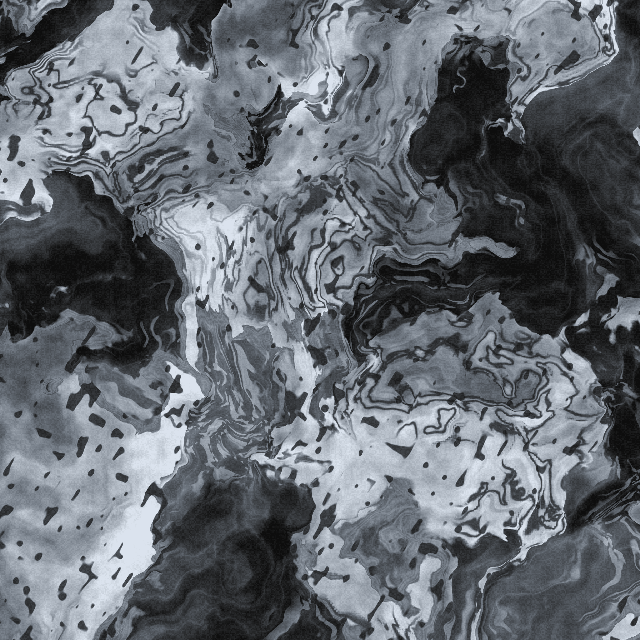
A Shadertoy shader for this texture:

```glsl
// Marbled ink in slate, black and silver: dark pools, grey ribbons and pale smoke.
// Twice-warped noise is stretched along a diagonal flow, then cut into layers
// by height above the pool edge; lace lines, flecks and grain finish it.

#define POOL_LEVEL 0.455
#define RIBBON_WIDTH 0.05
#define BIG_WARP 0.50
#define CURL_WARP 0.15
#define EDGE_ROUGHNESS 0.07
#define RIVER_WIDTH 0.065
#define LACE_COUNT 15.0
#define GRAIN 0.07
#define TINT vec3(0.0, 0.032, 0.072)

float hash(vec2 p) {
    return fract(sin(dot(p, vec2(127.1, 311.7))) * 43758.5453);
}

float noise(vec2 p) {
    vec2 cell = floor(p), f = fract(p);
    f = f * f * (3.0 - 2.0 * f);
    return mix(mix(hash(cell), hash(cell + vec2(1, 0)), f.x),
               mix(hash(cell + vec2(0, 1)), hash(cell + vec2(1, 1)), f.x), f.y);
}

float fbm(vec2 p) {
    float sum = 0.0, weight = 0.516;
    for (int i = 0; i < 5; i++) {
        sum += weight * noise(p);
        p = mat2(1.6, 1.2, -1.2, 1.6) * p + 17.3;
        weight *= 0.5;
    }
    return sum;
}

vec2 fbm2(vec2 p) {
    return vec2(fbm(p + 3.1), fbm(p + 41.7)) - 0.5;
}

// Coordinates along and across a flow direction, scaled separately
vec2 flow(vec2 p, float angle, vec2 scale) {
    vec2 d = vec2(cos(angle), sin(angle));
    return vec2(dot(p, d), dot(p, vec2(-d.y, d.x))) * scale;
}

// Pale channel climbing from lower left and bending to upper right
float riverMask(vec2 p) {
    float y = clamp(p.y, 0.0, 1.0);
    float slope = 2.4 * y * y;
    float d = (p.x - 0.15 - 0.8 * y * y * y) / sqrt(1.0 + slope * slope);
    return exp(-d * d / (RIVER_WIDTH * RIVER_WIDTH));
}

void mainImage(out vec4 fragColor, in vec2 fragCoord) {
    vec2 uv = fragCoord / iResolution.y;

    // Large drift, then tight curls
    vec2 drift = uv + BIG_WARP * fbm2(uv * 3.5);
    vec2 p = drift + CURL_WARP * fbm2(drift * 10.0);
    float upper = smoothstep(0.25, 0.65, uv.y + 0.5 * (drift.x - uv.x));
    float river = riverMask(mix(uv, p, 0.5));

    // Height: steep broad cells below, finer diagonal folds above
    float coarse = fbm(flow(p, 1.35, vec2(2.6, 6.0)) + 5.0);
    float fine = fbm(flow(p, 0.9, vec2(4.5, 9.0)) + 23.0);
    float height = mix(coarse, fine, upper);
    height += 0.13 * river - 0.09 * (uv.x - uv.y) - 0.015;
    float rough = fbm(uv * 55.0) - 0.5;
    float edge = height - POOL_LEVEL + EDGE_ROUGHNESS * rough * 0.6;
    float soft = 0.006 + 1.5 / iResolution.y;

    // Pale smoke, brightest in the river and beside the pools
    float smoke = fbm(flow(p, 0.95, vec2(4.0, 8.0)) + 71.0);
    float mist = fbm(flow(drift, 1.0, vec2(9.0, 20.0)) + 90.0);
    float tone = 0.30 + 0.46 * smoothstep(0.26, 0.74, mix(smoke, mist, 0.3));
    float halo = exp(-max(edge, 0.0) * 18.0);
    tone += 0.15 * river + 0.13 * halo + 0.22 * rough;

    // Thin black lace following the folds, densest at upper left
    float laceField = mix(smoke, height, 0.4) * LACE_COUNT;
    float lace = abs(fract(laceField) - 0.5);
    float laceZone = smoothstep(0.47, 0.58, fbm(uv * 5.0 + 12.0) + 0.12 * (uv.y - uv.x));
    laceZone *= 1.0 - 0.75 * river;
    float laceSoft = min(fwidth(laceField), 0.3);
    float laceLine = 1.0 - smoothstep(0.04, 0.10 + laceSoft, lace);
    tone += 0.10 * laceZone * smoothstep(0.25, 0.45, lace);
    tone = mix(tone, 0.13, 0.8 * laceZone * laceLine);

    // Flat grey ribbons, finely layered and outlined, around some pools
    float ribbonZone = smoothstep(0.46, 0.52, fbm(drift * 4.0 + 55.0));
    float ribbon = ribbonZone * (1.0 - smoothstep(-soft, soft, edge - RIBBON_WIDTH));
    float strata = 0.41 + 0.04 * sin(height * 420.0) + 0.25 * rough;
    tone = mix(tone, strata, 0.9 * ribbon);
    float outline = 1.0 - smoothstep(0.0, soft, abs(edge - RIBBON_WIDTH));
    tone = mix(tone, 0.22, 0.55 * outline * ribbonZone);

    // Black pools with faint smoke, stipple and silvery filaments
    float pool = 1.0 - smoothstep(-soft, soft, edge);
    float stipple = smoothstep(0.52, 0.75, noise(flow(p, 0.9, vec2(75.0, 130.0))));
    float stippleZone = smoothstep(0.46, 0.62, fbm(uv * 6.0 + 33.0));
    float filament = pow(1.0 - abs(2.0 * mist - 1.0), 10.0);
    float ink = 0.07 + 0.24 * smoothstep(0.40, 0.72, smoke) + 0.10 * filament;
    ink += 0.26 * stipple * stippleZone + 0.12 * rough;
    tone = mix(tone, ink, pool);

    // Torn dark flecks gathered near the shores
    float fleck = noise(flow(uv + 0.1 * (p - uv), 1.0, vec2(60.0, 95.0)) + 8.0);
    float shore = exp(-abs(edge) * 14.0) * smoothstep(0.44, 0.60, fbm(uv * 8.0 + 61.0));
    float fleckMask = smoothstep(0.80, 0.88, fleck + 0.22 * shore) * (1.0 - pool);
    tone = mix(tone, 0.11, 0.8 * fleckMask);

    tone += GRAIN * (hash(floor(uv * 512.0)) - 0.5);
    tone = clamp(tone, 0.05, 0.86);
    fragColor = vec4(tone + TINT * smoothstep(0.02, 0.5, tone), 1.0);
}
```
